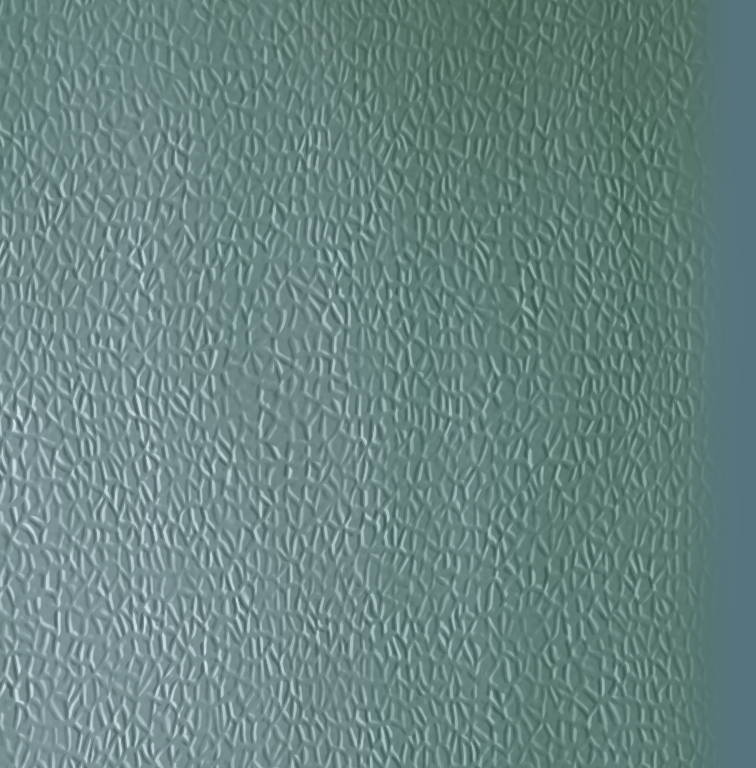
Give the GLSL for this texture, as a Shadertoy shader.

```glsl
// Green grained leather with a pale sheen at lower left and a soft blue edge at right.

vec2 hash2(vec2 p) {
    vec3 q = fract(p.xyx * vec3(0.1031, 0.1030, 0.0973));
    q += dot(q, q.yzx + 33.33);
    return fract((q.xx + q.yz) * q.zy);
}

float gradientCorner(vec2 cell, vec2 offset) {
    float angle = 6.2832 * hash2(cell + 71.0).x;
    return dot(vec2(cos(angle), sin(angle)), offset);
}

float gradientNoise(vec2 p) {
    vec2 i = floor(p), f = fract(p);
    vec2 u = f * f * f * (f * (f * 6.0 - 15.0) + 10.0);
    vec2 e = vec2(0.0, 1.0);
    return mix(mix(gradientCorner(i, f), gradientCorner(i + e.yx, f - e.yx), u.x),
               mix(gradientCorner(i + e.xy, f - e.xy), gradientCorner(i + 1.0, f - 1.0), u.x), u.y);
}

// Distance to the nearest border between irregular cells
float creaseDistance(vec2 p) {
    vec2 i = floor(p), f = fract(p), nearest = vec2(0.0);
    float best = 8.0, border = 8.0;
    for (int y = -1; y <= 1; y++)
    for (int x = -1; x <= 1; x++) {
        vec2 g = vec2(x, y);
        vec2 r = g + 0.06 + 0.88 * hash2(i + g) - f;
        if (dot(r, r) < best) { best = dot(r, r); nearest = r; }
    }
    for (int y = -2; y <= 2; y++)
    for (int x = -2; x <= 2; x++) {
        vec2 g = vec2(x, y);
        vec2 r = g + 0.06 + 0.88 * hash2(i + g) - f;
        vec2 d = r - nearest;
        if (dot(d, d) > 1e-4) border = min(border, dot(0.5 * (r + nearest), normalize(d)));
    }
    return border;
}

// Rounded pebbles, stretched upright and bent by slow noise
float leatherHeight(vec2 p) {
    p.x += 0.035 * gradientNoise(p * vec2(4.0, 3.0)) + 0.006 * gradientNoise(p * 17.0 + 5.0);
    vec2 q = p * vec2(64.0, 35.0);
    q += 0.3 * vec2(gradientNoise(q * 0.9), gradientNoise(q * 0.9 + 40.0));
    float pebble = smoothstep(0.0, 0.32, creaseDistance(q));
    return pebble + 0.45 * gradientNoise(q * vec2(1.5, 1.2) + 13.0);
}

void mainImage(out vec4 fragColor, in vec2 fragCoord) {
    vec2 uv = fragCoord / iResolution.xy;
    vec2 p = fragCoord / iResolution.y;

    // Broad light with faint upright folds
    vec2 fromSheen = uv - vec2(0.1, 0.2);
    float sheen = exp(-dot(fromSheen * fromSheen, vec2(3.6, 1.7)));
    float folds = gradientNoise(p * vec2(8.0, 1.6) + 3.0)
                + 0.5 * gradientNoise(p * vec2(19.0, 4.0));
    sheen = clamp(sheen + 0.22 * folds, 0.0, 1.0);
    vec3 color = mix(vec3(0.335, 0.465, 0.425), vec3(0.485, 0.575, 0.59), sheen);
    color -= vec3(0.02, 0.03, 0.045) * smoothstep(0.6, 1.0, uv.y) * smoothstep(0.1, 0.7, uv.x);

    // Slanted light across the grain
    vec2 lightStep = vec2(0.0021, 0.0008);
    float relief = leatherHeight(p + lightStep) - leatherHeight(p - lightStep);
    float patches = 0.85 + 0.8 * gradientNoise(p * vec2(24.0, 14.0) + 9.0);
    float edgeBlur = smoothstep(0.86, 0.97, uv.x + 0.02 * gradientNoise(p * 6.0));
    float strength = patches * (0.75 + 0.45 * sheen) * (1.0 - edgeBlur);
    strength *= 1.0 - 0.3 * smoothstep(0.65, 1.0, uv.y);
    float glint = smoothstep(0.05, 0.95, relief);
    float shade = smoothstep(0.05, 0.95, -relief);
    color += strength * (vec3(0.22, 0.215, 0.22) * glint - vec3(0.115, 0.12, 0.12) * shade);

    // Fine mottling, then the blurred blue edge
    color += 0.03 * (1.0 - edgeBlur) * gradientNoise(p * vec2(150.0, 110.0));
    color = mix(color, vec3(0.335, 0.455, 0.505), 0.9 * smoothstep(0.9, 0.985, uv.x));
    fragColor = vec4(clamp(color, 0.0, 1.0), 1.0);
}
```
